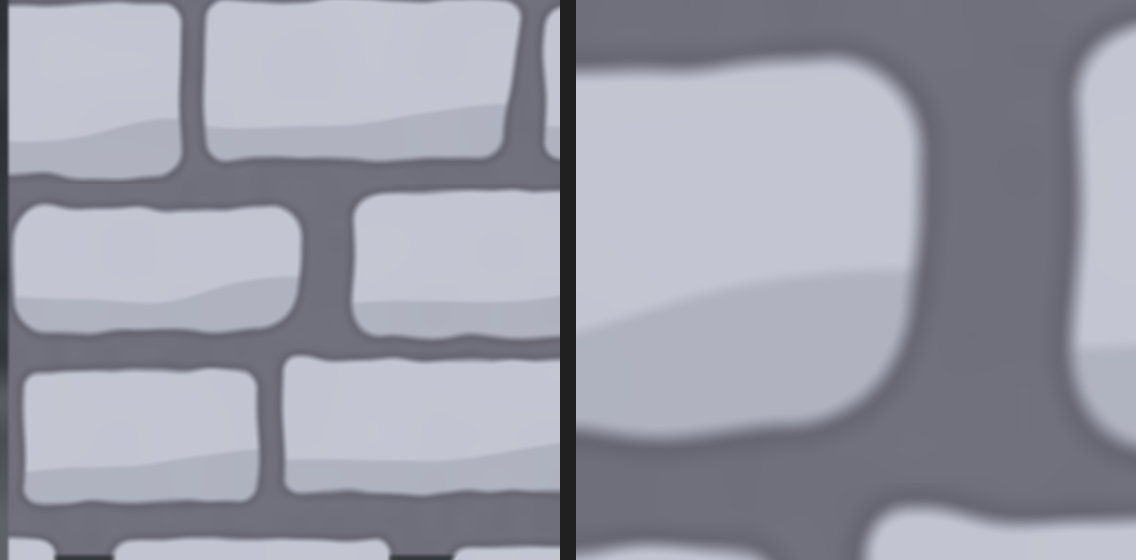
Left: the whole. Right: its middle third, enlarged.
Give the GLSL for this texture, as a WebGL 1 fragment shader.

```glsl
precision highp float;
// Cartoon stone wall: four courses of rounded, worn pale blocks in grey mortar.
// Each course repeats a rounded box at one pitch, with its own offset, gap and
// height; noise roughens the edges and each block has a shaded lower band.

uniform vec2 u_resolution;

float hash(vec2 p) {
  return fract(sin(dot(p, vec2(127.1, 311.7))) * 43758.5453);
}

float noise(vec2 p) {
  vec2 i = floor(p), f = fract(p);
  f = f * f * (3.0 - 2.0 * f);
  return mix(mix(hash(i), hash(i + vec2(1.0, 0.0)), f.x),
             mix(hash(i + vec2(0.0, 1.0)), hash(i + 1.0), f.x), f.y);
}

float roundedBox(vec2 p, vec2 halfSize, float radius) {
  vec2 q = abs(p) - halfSize + radius;
  return length(max(q, 0.0)) + min(max(q.x, q.y), 0.0) - radius;
}

void main() {
  // y runs downward from the top edge
  vec2 uv = gl_FragCoord.xy / u_resolution;
  uv.y = 1.0 - uv.y;
  vec2 p = uv + 0.012 * (vec2(noise(uv * 11.0), noise(uv * 13.0 + 40.0)) - 0.5);
  p.y += 0.006 * (noise(uv * vec2(24.0, 9.0) + 7.0) - 0.5);

  // Course: joint position, half gap, corner radius; top and bottom left and right of the joint
  float pitch = 0.605;
  vec3 course = vec3(0.346, 0.022, 0.036);
  vec4 spans = vec4(0.010, 0.316, -0.020, 0.285);
  if (uv.y > 0.328) {
    course = vec3(0.583, 0.047, 0.058);
    spans = vec4(0.372, 0.592, 0.342, 0.601);
  }
  if (uv.y > 0.621) {
    course = vec3(0.484, 0.023, 0.026);
    spans = vec4(0.661, 0.898, 0.641, 0.879);
  }
  if (uv.y > 0.930) {
    course = vec3(0.755, 0.054, 0.030);
    spans = vec4(0.964, 1.200, 0.980, 1.200);
  }

  // Extent of the block in this column
  float column = floor((uv.x - course.x) / pitch);
  vec2 span = column < 0.0 ? spans.xy : spans.zw;
  span.x = max(span.x, 0.010 * step(0.5, column));
  vec2 lo = vec2(course.x + pitch * column + course.y, span.x);
  vec2 hi = vec2(course.x + pitch * (column + 1.0) - course.y, span.y);
  if (uv.y > 0.621 && uv.y < 0.930 && column < 0.0) lo.x = 0.042;

  // The large top block tapers on its lower right
  if (uv.y < 0.328 && column == 0.0) {
    hi.x -= 0.035 * smoothstep(0.06, 0.26, uv.y);
  }
  vec2 local = p - 0.5 * (lo + hi);
  float radius = course.z * (local.x > 0.0 && local.y > 0.0 ? 1.25 : 1.0);
  float d = roundedBox(local, 0.5 * (hi - lo), radius);

  // Mortar, slightly darker next to the blocks
  vec3 mortar = vec3(0.44, 0.44, 0.49);
  mortar += 0.012 * (noise(uv * 30.0) - 0.5);
  mortar -= 0.035 * (1.0 - smoothstep(0.004, 0.020, d));

  // Block face with a wavy shaded band rising to the right
  float across = (uv.x - lo.x) / (hi.x - lo.x);
  float band = 0.058 + 0.040 * smoothstep(0.45, 1.0, across);
  band += 0.018 * (noise(vec2(uv.x * 7.0, span.y * 37.0)) - 0.5);
  float shade = smoothstep(-0.006, 0.006, uv.y - span.y + band);
  vec3 face = mix(vec3(0.765, 0.772, 0.822), vec3(0.69, 0.70, 0.75), shade);
  face += 0.008 * (noise(uv * 9.0 + 20.0) - 0.5);
  float cover = 1.0 - smoothstep(-0.009, 0.007, d);
  vec3 color = mix(mortar, face, cover);

  // Dark border on the left, fading downward, and in the joints along the bottom
  vec3 ink = mix(vec3(0.20, 0.21, 0.24), vec3(0.33, 0.34, 0.37),
                 smoothstep(0.62, 0.72, uv.y));
  ink *= 0.85 + 0.3 * noise(vec2(3.0, uv.y * 14.0));
  color = mix(color, ink, 1.0 - smoothstep(0.010, 0.020, uv.x));
  float base = smoothstep(0.986, 0.997, uv.y) * (1.0 - cover);
  color = mix(color, vec3(0.21, 0.22, 0.25), base);

  gl_FragColor = vec4(color, 1.0);
}
```
